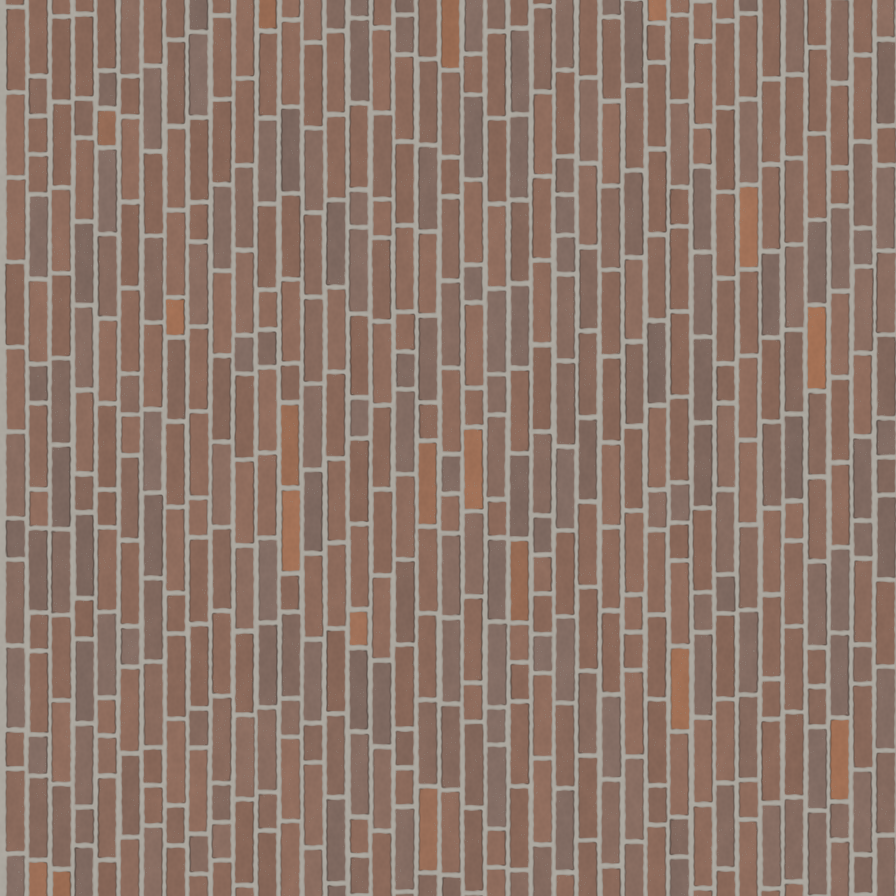
A Shadertoy shader for this texture:

```glsl
// Weathered red brick wall in upright staggered columns with pale grey mortar.

#define COLUMNS 39.12     // columns across the canvas
#define ROWS 10.5         // long bricks down the canvas
#define LEFT_EDGE 0.0046  // mortar margin at the left
#define JOINT 0.0060      // mortar width
#define SHORT_SHARE 0.22  // share of short bricks
#define SHORT_LENGTH 0.46 // short brick relative to a long one
#define ROUNDING 0.0013   // corner radius
#define ROUGHNESS 0.0009  // raggedness of brick edges
#define ORANGE_SHARE 0.04 // share of bright orange bricks
#define GRAIN 0.07        // strength of surface wear

const vec3 BRICK_RED = vec3(0.552, 0.418, 0.358);
const vec3 BRICK_GREY = vec3(0.505, 0.420, 0.385);
const vec3 BRICK_ORANGE = vec3(0.640, 0.440, 0.330);
const vec3 MORTAR_LIGHT = vec3(0.675, 0.658, 0.625);
const vec3 MORTAR_DARK = vec3(0.605, 0.570, 0.535);

float hash(vec2 p) {
    vec3 q = fract(p.xyx * vec3(0.1031, 0.1030, 0.0973));
    q += dot(q, q.yzx + 33.33);
    return fract((q.x + q.y) * q.z);
}

// Cellular noise: distance to the nearest scattered point
float cellular(vec2 p) {
    vec2 cell = floor(p);
    float nearest = 2.0;
    for (int j = -1; j <= 1; j++)
    for (int i = -1; i <= 1; i++) {
        vec2 id = cell + vec2(i, j);
        vec2 point = id + vec2(hash(id + 71.0), hash(id + 137.0));
        nearest = min(nearest, length(p - point));
    }
    return nearest;
}

// Layered sines for crooked edges
float waves(vec2 p) {
    return 0.5 * sin(p.x * 410.0 + 3.0 * sin(p.y * 97.0))
         + 0.5 * sin(p.y * 530.0 + 2.0 * sin(p.x * 230.0 + p.y * 61.0));
}

float roundedBox(vec2 p, vec2 halfSize, float radius) {
    vec2 q = abs(p) - halfSize + radius;
    return length(max(q, 0.0)) + min(max(q.x, q.y), 0.0) - radius;
}

// Finds the brick at height y of a column: bottom, length and index
vec3 findBrick(float column, float y) {
    float stagger = 0.28 * mod(column, 2.0) + 0.35 * sin(column * 0.31)
                  + 0.12 * hash(vec2(column, 5.0));
    float bottom = -2.0 + stagger;
    float len = 1.0;
    float index = 0.0;
    for (int i = 0; i < 30; i++) {
        index = float(i);
        vec2 id = vec2(column, index);
        len = hash(id + 19.0) < SHORT_SHARE ? SHORT_LENGTH : 1.0;
        len += 0.04 * (hash(id + 43.0) - 0.5);
        if (y < bottom + len) break;
        bottom += len;
    }
    return vec3(bottom, len, index);
}

void mainImage(out vec4 fragColor, in vec2 fragCoord) {
    vec2 uv = fragCoord / iResolution.y;
    float pixel = 1.0 / iResolution.y;

    // Column and brick lookup
    float x = (uv.x - LEFT_EDGE) * COLUMNS;
    float column = max(floor(x), 0.0);
    vec3 brick = findBrick(column, uv.y * ROWS);
    vec2 id = vec2(column, brick.z);
    float tone = hash(id + 11.0);

    // Brick outline, each one slightly shifted, tilted and resized
    vec2 size = vec2(1.0 / COLUMNS, brick.y / ROWS);
    vec2 p = vec2((x - column - 0.5) / COLUMNS,
                  uv.y - (brick.x + 0.5 * brick.y) / ROWS);
    p.x += 0.0014 * (hash(id + 29.0) - 0.5) + 0.016 * (hash(id + 83.0) - 0.5) * p.y;
    vec2 halfSize = 0.5 * (size - JOINT) + 0.0006 * (hash(id + 53.0) - 0.5);
    float d = roundedBox(p, halfSize, ROUNDING) + ROUGHNESS * 0.5 * waves(uv + 0.1 * tone);

    // Surface wear
    float pits = cellular(uv * vec2(190.0, 150.0));
    float blotches = cellular(uv * vec2(52.0, 34.0) + 7.0 * tone);
    float wear = GRAIN * (0.6 * (pits - 0.5) + 0.7 * (blotches - 0.5));

    // Brick colour
    vec3 face = mix(BRICK_RED, BRICK_GREY, smoothstep(0.35, 1.0, tone));
    float orange = step(1.0 - ORANGE_SHARE, hash(id + 97.0));
    face = mix(face, BRICK_ORANGE, orange * (0.5 + 0.5 * tone));
    face *= 0.96 + 0.08 * hash(id + 61.0) + wear;
    face = mix(face, MORTAR_DARK, 0.35 * smoothstep(0.16, 0.06, pits) * step(0.6, blotches));

    // Mortar colour, darker beside the bricks
    vec3 mortar = mix(MORTAR_DARK, MORTAR_LIGHT, smoothstep(0.0, 0.0022, d));
    mortar *= 1.0 + 0.6 * wear;

    // Uneven shadow along one long edge
    float side = hash(id + 31.0) < 0.65 ? 1.0 : -1.0;
    float shadow = smoothstep(0.0018, 0.0, abs(d)) * smoothstep(0.4, 0.9, side * p.x / halfSize.x);
    shadow *= 0.10 + 0.16 * hash(id + 47.0);

    vec3 color = mix(face, mortar, smoothstep(-0.7 * pixel, 0.7 * pixel, d));
    fragColor = vec4(color * (1.0 - shadow), 1.0);
}
```
